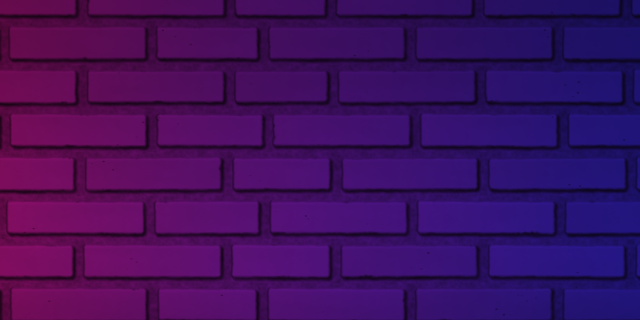
A Shadertoy shader for this texture:

```glsl
float hash(vec2 p) {
    vec3 q = fract(vec3(p.xyx) * 0.1031);
    q += dot(q, q.yzx + 33.33);
    return fract((q.x + q.y) * q.z);
}

// Cellular noise: distance to the nearest scattered point
float cellular(vec2 p) {
    vec2 cell = floor(p), f = fract(p);
    float nearest = 2.0;
    for (int y = -1; y <= 1; y++)
        for (int x = -1; x <= 1; x++) {
            vec2 o = vec2(x, y), id = cell + o;
            vec2 seed = o + vec2(hash(id), hash(id + 71.3));
            nearest = min(nearest, length(seed - f));
        }
    return nearest;
}

// Layered sines, roughly -1 to 1
float waves(vec2 p) {
    float sum = 0.0, amp = 0.5;
    for (int i = 0; i < 4; i++) {
        sum += amp * sin(p.x + 1.7 * sin(p.y + float(i))) * cos(0.8 * p.y + sin(p.x * 0.6));
        p = mat2(1.5, 1.1, -1.1, 1.5) * p + 2.3;
        amp *= 0.6;
    }
    return sum;
}

float roundBox(vec2 p, vec2 halfSize, float radius) {
    vec2 q = abs(p) - halfSize + radius;
    return length(max(q, 0.0)) + min(max(q.x, q.y), 0.0) - radius;
}

// Left and right joints of the brick at x; each course holds one short brick
vec2 brickSpan(float x, float row) {
    const float pitch = 0.461;
    bool odd = mod(row, 2.0) > 0.5;
    vec2 cut = odd ? vec2(0.712, 1.042) : vec2(0.472, 0.828);
    cut += 0.02 * (vec2(hash(vec2(row, 3.0)), hash(vec2(row, 8.0))) - 0.5);
    if (x >= cut.x && x < cut.y) return cut;
    float start = x < cut.x ? cut.x : cut.y;
    float left = start + pitch * floor((x - start) / pitch);
    return vec2(left, left + pitch);
}

// Magenta to blue light, strongest low on the wall
vec3 wallLight(vec2 uv) {
    vec3 magenta = vec3(0.51, 0.045, 0.33);
    vec3 violet = vec3(0.295, 0.065, 0.45);
    vec3 blue = vec3(0.125, 0.08, 0.48);
    vec3 c = mix(magenta, violet, smoothstep(-0.2, 0.58, uv.x));
    c = mix(c, blue, smoothstep(0.4, 1.05, uv.x));
    return c * (0.97 - 0.22 * smoothstep(0.25, 1.0, uv.y) + 0.1 * smoothstep(0.0, 0.15, uv.y));
}

void mainImage(out vec4 fragColor, in vec2 fragCoord) {
    vec2 uv = fragCoord / iResolution.xy;
    vec2 p = fragCoord / iResolution.y;
    float px = 1.0 / iResolution.y;

    // Brick layout
    float row = floor((p.y + 0.02) / 0.1363);
    vec2 span = brickSpan(p.x, row);
    vec2 center = vec2(0.5 * (span.x + span.y), 0.048 + 0.1363 * row);
    vec2 id = vec2(row, floor(center.x * 40.0) + 50.0);
    float tone = hash(id);
    vec2 halfSize = vec2(0.5 * (span.y - span.x) - 0.0175, 0.051);
    halfSize -= 0.003 * vec2(hash(id + 5.0), hash(id + 9.0));
    vec2 local = p - center;
    local.y += 0.012 * (tone - 0.5) * local.x;

    // Worn outline
    float rough = cellular(p * 65.0);
    float wobble = 0.0016 * waves(p * 38.0) + 0.0012 * waves(p * 110.0);
    float chips = 0.006 * smoothstep(0.35, 0.9, waves(p * 24.0 + 4.0)) * (1.0 - rough);
    float edge = roundBox(local, halfSize, 0.009) + wobble + chips;
    float face = 1.0 - smoothstep(-0.002 - px, 0.002 + px, edge);

    // Rough mortar
    float mortar = 0.8 + 0.14 * (rough - 0.45) + 0.09 * waves(p * 75.0);
    mortar -= 0.07 * smoothstep(halfSize.x, halfSize.x + 0.01, abs(local.x));

    // Shadow below and to the right, with a thin seam at the left
    float shadowEdge = roundBox(local - vec2(0.005, -0.006), halfSize, 0.009) + wobble;
    float shade = 1.0 - smoothstep(-0.002, 0.009 + 0.004 * rough, shadowEdge);
    shade *= 0.82 + 0.18 * waves(p * 17.0);
    float seam = 1.0 - smoothstep(0.0, 0.009, abs(edge));
    seam *= smoothstep(0.0, 0.008, 0.006 - local.x - halfSize.x);
    mortar *= (1.0 - 0.82 * shade) * (1.0 - 0.4 * seam);

    // Painted face: streaks, soft top bevel, sparse pits
    float brick = 0.98 + 0.06 * (tone - 0.5) + 0.025 * waves(p * vec2(9.0, 30.0));
    brick += 0.012 * waves(p * 160.0);
    brick += 0.07 * smoothstep(-0.014, -0.002, local.y - halfSize.y);
    brick -= 0.16 * smoothstep(-0.008, 0.0, -local.y - halfSize.y);
    brick -= 0.12 * smoothstep(-0.008, 0.0, local.x - halfSize.x);
    float pits = 1.0 - smoothstep(0.05, 0.13, cellular(p * vec2(24.0, 32.0)));
    brick -= 0.3 * pits * smoothstep(0.45, 0.7, waves(p * 13.0 + 2.0));

    vec3 color = wallLight(uv) * mix(mortar, brick, face);
    // Deep shadows keep a faint violet fill
    color += vec3(0.025, 0.008, 0.03) * shade * (1.0 - face);
    fragColor = vec4(color, 1.0);
}
```
